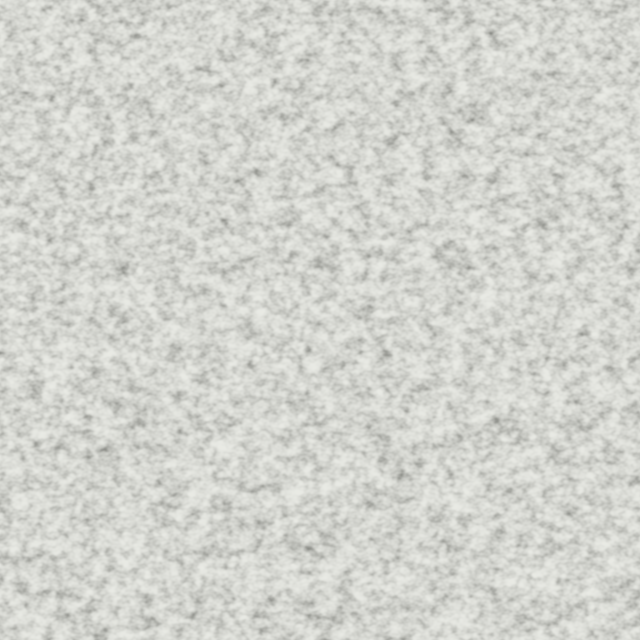
A WebGL 1 fragment shader for this texture:

```glsl
precision highp float;
// Pale grey wool felt: soft mottled grain with faint short fibres.
uniform vec2 u_resolution;

const vec3 FELT_TINT = vec3(-0.001, 0.004, -0.018);
const float FELT_TONE = 0.827;
const float FELT_CONTRAST = 0.044;
const float DARK_SKEW = 0.006;

float hash(vec2 p) {
  return fract(sin(dot(p, vec2(127.1, 311.7))) * 43758.5453);
}

mat2 rotation(float angle) {
  float c = cos(angle), s = sin(angle);
  return mat2(c, -s, s, c);
}

// Slope of a randomly turned unit gradient at one lattice corner
float cornerSlope(vec2 cell, vec2 offset) {
  float angle = 6.28318 * hash(cell);
  return dot(vec2(cos(angle), sin(angle)), offset);
}

// Signed gradient noise, standard deviation near 0.21
float gradientNoise(vec2 p) {
  vec2 cell = floor(p);
  vec2 f = p - cell;
  vec2 blend = f * f * (3.0 - 2.0 * f);
  vec2 e = vec2(1.0, 0.0);
  float low = mix(cornerSlope(cell, f), cornerSlope(cell + e, f - e), blend.x);
  float high = mix(cornerSlope(cell + e.yx, f - e.yx),
                   cornerSlope(cell + 1.0, f - 1.0), blend.x);
  return mix(low, high, blend.y);
}

// One grain layer, slightly wider than tall
float grain(vec2 uv, float frequency, float angle) {
  vec2 p = rotation(angle) * (uv * vec2(0.85, 1.08));
  return gradientNoise(p * frequency + frequency * 1.37);
}

// Mottling from broad clouds down to fine fuzz
float mottle(vec2 uv) {
  return 0.25 * grain(uv, 13.0, 0.3)
       + 0.60 * grain(uv, 34.0, 0.9)
       + 0.75 * grain(uv, 62.0, -0.4)
       + 0.65 * grain(uv, 110.0, 0.6)
       + 0.40 * grain(uv, 190.0, -0.2);
}

// Short streaks lying in three directions
float fibres(vec2 uv) {
  float sum = 0.0;
  for (int i = 0; i < 3; i++) {
    float k = float(i);
    vec2 p = rotation(0.15 + k * 1.05) * uv;
    sum += gradientNoise(p * vec2(34.0, 105.0) + 17.3 * k);
  }
  return sum;
}

void main() {
  vec2 uv = gl_FragCoord.xy / min(u_resolution.x, u_resolution.y);

  // Normalise the grain to unit deviation, then lean it towards dark specks
  float n = 3.4 * (mottle(uv) + 0.35 * fibres(uv));
  float tone = FELT_TONE + FELT_CONTRAST * n - DARK_SKEW * (n * n - 1.0);

  gl_FragColor = vec4(clamp(tone + FELT_TINT, 0.0, 1.0), 1.0);
}
```
